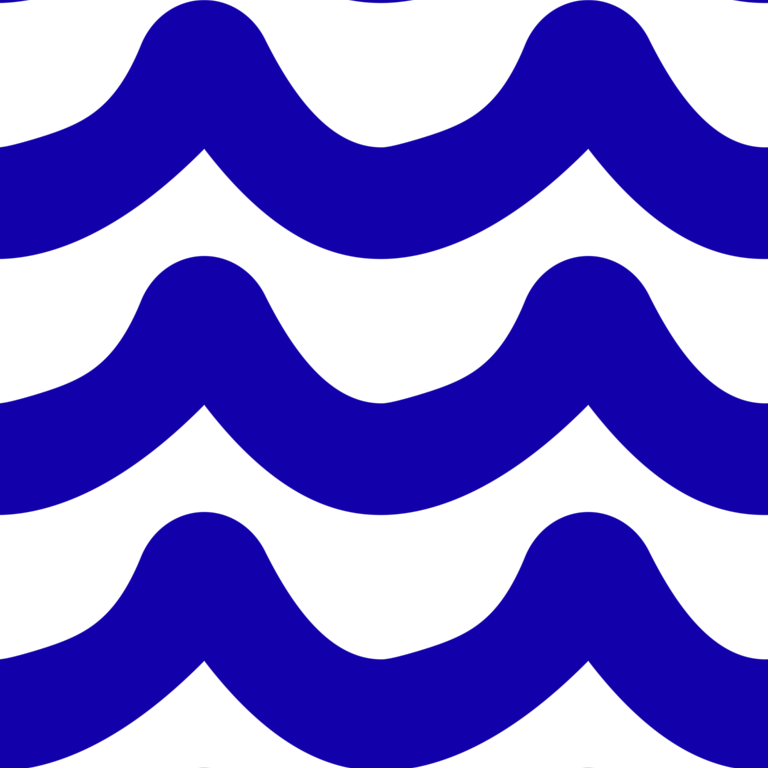
A three.js fragment shader for this pattern:

```glsl
varying vec2 vUv;

const vec2 REPEATS = vec2(2.0, 3.0);        // waves across, rows down
const vec2 CELL = vec2(416.0, 254.5);       // one repeat in drawing units
const float CREST_X = 0.266;                // canvas position of the first crest
const vec3 INK = vec3(0.07, 0.0, 0.67);
const vec3 PAPER = vec3(1.0);
const float SOFTNESS = 0.0012;              // half width of the edge blend, canvas units

const float CAP_RADIUS = 75.0;              // round crest
const float CAP_RIGHT = 66.0;               // where the cap meets the falling side
const float CAP_LEFT = 68.0;                // where the cap meets the rising side
const float FALL_SLOPE = 1.85;
const float TROUGH_X = 192.0;
const float TROUGH_TOP = 146.5;
const float TROUGH_BOTTOM = 257.5;
const float CUSP_HEIGHT = 109.5;            // cusp above the lowest point
const float FALL_POWER = 2.1;
const float RISE_POWER = 1.9;
const float RISE_LINEAR = 45.0;
const float RISE_BEND = 0.1;                // rounding at the start of the rise

float capEdge(float dx) {
    return CAP_RADIUS - sqrt(max(CAP_RADIUS * CAP_RADIUS - dx * dx, 0.0));
}

// Depth of the upper outline, measured down from the crest
float topEdge(float x) {
    x = mod(x, CELL.x);
    float rise = CELL.x - CAP_LEFT - TROUGH_X;
    if (x < CAP_RIGHT) return capEdge(x);
    if (x > CELL.x - CAP_LEFT) return capEdge(x - CELL.x);
    if (x < TROUGH_X) {
        float span = TROUGH_X - CAP_RIGHT;
        float t = (x - CAP_RIGHT) / span;
        float tangent = FALL_SLOPE * span * t * (1.0 - t) * (1.0 - t);
        return mix(capEdge(CAP_RIGHT), TROUGH_TOP, t * t * (3.0 - 2.0 * t)) + tangent;
    }
    float s = (x - TROUGH_X) / rise;
    float steep = TROUGH_TOP - capEdge(CAP_LEFT) - RISE_LINEAR / (1.0 + RISE_BEND);
    return TROUGH_TOP - RISE_LINEAR * s * s / (s + RISE_BEND) - steep * s * s * s * s * s;
}

// Depth of the lower outline, with a cusp under each crest
float bottomEdge(float x) {
    float d = mod(x, CELL.x) - TROUGH_X;
    float lift = d < 0.0 ? pow(-d / TROUGH_X, FALL_POWER)
                         : pow(d / (CELL.x - TROUGH_X), RISE_POWER);
    return TROUGH_BOTTOM - CUSP_HEIGHT * lift;
}

// Smooth step across an outline, corrected for its slope
float below(float depth, float edge, float slope) {
    vec2 units = CELL * REPEATS;
    float steepness = slope * units.x / units.y;
    float dist = (depth - edge) / units.y / sqrt(1.0 + steepness * steepness);
    return smoothstep(-SOFTNESS, SOFTNESS, dist);
}

void main() {
    float x = fract((vUv.x - CREST_X) * REPEATS.x) * CELL.x;
    float y = fract((1.0 - vUv.y) * REPEATS.y) * CELL.y;

    float top = topEdge(x);
    float bottom = bottomEdge(x);
    float topSlope = (topEdge(x + 0.5) - topEdge(x - 0.5));
    float bottomSlope = (bottomEdge(x + 0.5) - bottomEdge(x - 0.5));

    // Neighbouring rows reach slightly into this one
    float ink = 0.0;
    for (int row = -1; row <= 1; row++) {
        float depth = y + float(row) * CELL.y;
        float band = below(depth, top, topSlope) * (1.0 - below(depth, bottom, bottomSlope));
        ink = max(ink, band);
    }

    gl_FragColor = vec4(mix(PAPER, INK, ink), 1.0);
}
```
